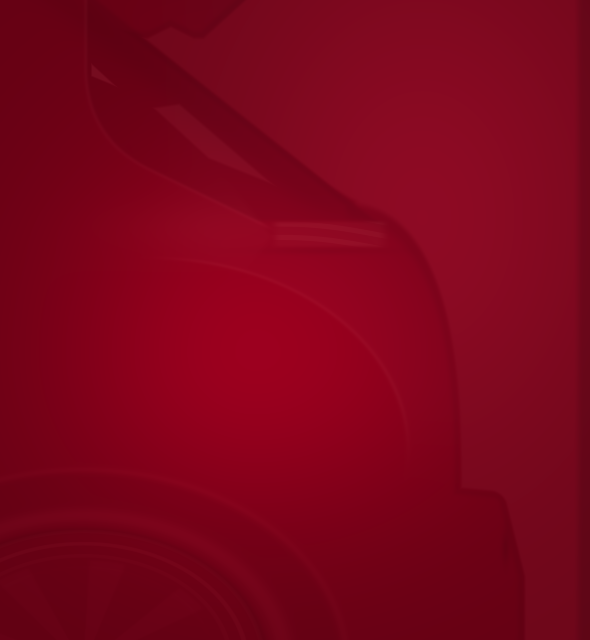
Write a WebGL 2 fragment shader that draws this background.

```glsl
#version 300 es
precision highp float;
// Dim red studio backdrop: the rear flank of a hatchback glowing against a crimson wall.
uniform vec2 u_resolution;
out vec4 outColor;

// Soft coverage of a signed distance
float fill(float d, float soft) { return 1.0 - smoothstep(-soft, soft, d); }

// Soft line around a zero distance
float ridge(float d, float width) { return exp(-d * d / (width * width)); }

// Gaussian glow
float glow(vec2 p, vec2 centre, vec2 size) {
  vec2 q = (p - centre) / size;
  return exp(-dot(q, q));
}

// Signed distance to the line a-b, positive above when b is to the right
float above(vec2 p, vec2 a, vec2 b) {
  vec2 e = normalize(b - a);
  return dot(p - a, vec2(e.y, -e.x));
}

// Approximate distance to an ellipse
float ellipse(vec2 p, vec2 centre, vec2 r) {
  return (length((p - centre) / r) - 1.0) * min(r.x, r.y);
}

float smoothUnion(float a, float b, float k) {
  float h = max(k - abs(a - b), 0.0) / k;
  return min(a, b) - h * h * k * 0.25;
}

float pillarLine(vec2 p) { return above(p, vec2(0.228, 0.061), vec2(0.521, 0.293)); }

// Outline of the car: cabin, rounded tail, bumper and roof spoiler
float carShape(vec2 p) {
  float cabin = max(pillarLine(p), p.x - 0.55);
  vec2 q = max((p - vec2(0.521, 0.762)) / vec2(0.2, 0.445) * vec2(1, -1), 0.0);
  float tail = (pow(pow(q.x, 2.6) + pow(q.y, 2.6), 1.0 / 2.6) - 1.0) * 0.2;
  tail = max(tail, 0.25 - p.y);
  float side = p.x - min(0.79 + (p.y - 0.78) * 0.25, 0.82);
  vec2 corner = vec2(side, 0.762 + 0.1 * (p.x - 0.72) - p.y) + 0.018;
  float bumper = length(max(corner, 0.0)) + min(max(corner.x, corner.y), 0.0) - 0.018;
  float spoiler = max((p.x + 1.1 * p.y - 0.384) * 0.67, p.y - 0.042 - 0.5 * abs(p.x - 0.267));
  spoiler = max(spoiler, p.y - 0.06);
  return min(min(smoothUnion(cabin, tail, 0.015), bumper), spoiler);
}

vec3 wallColour(vec2 p) {
  return mix(vec3(0.425, 0.025, 0.1), vec3(0.555, 0.04, 0.14),
             glow(p, vec2(0.66, 0.34), vec2(0.32, 0.44)));
}

vec3 carColour(vec2 p) {
  vec2 spread = vec2(p.x < 0.4 ? 0.33 : 0.39, p.y < 0.56 ? 0.36 : 0.3);
  vec3 c = mix(vec3(0.395, 0.003, 0.077), vec3(0.612, 0.0, 0.12), glow(p, vec2(0.4, 0.55), spread));

  // Dark rear glass and pillar inside a rounded trim
  float sill = above(p, vec2(0.17, 0.234), vec2(0.43, 0.36));
  float trim = -smoothUnion(p.x - 0.134, sill, 0.1);
  float glass = max(max(pillarLine(p), trim), p.y - 0.345);
  c *= 1.0 - 0.06 * fill(glass, 0.005);
  c *= 1.0 - 0.05 * ridge(pillarLine(p) + 0.03, 0.028) * fill(p.y - 0.33, 0.03);

  // Pale panes reflected in the glass
  float pane = max(above(p, vec2(0.28, 0.163), vec2(0.423, 0.286)),
                   -above(p, vec2(0.241, 0.169), vec2(0.326, 0.247)));
  pane = max(pane, max(above(p, vec2(0.241, 0.169), vec2(0.28, 0.163)),
                       -above(p, vec2(0.326, 0.247), vec2(0.423, 0.286))));
  float chip = max(above(p, vec2(0.143, 0.1), vec2(0.18, 0.134)),
                   max(-above(p, vec2(0.146, 0.12), vec2(0.18, 0.134)), 0.143 - p.x));
  c += vec3(0.04, 0.03, 0.03) * fill(pane, 0.003);
  c += vec3(0.06, 0.045, 0.045) * fill(chip, 0.002);

  // Window trim
  c += vec3(0.025, 0.018, 0.018) * ridge(trim, 0.003) * fill(p.x - 0.42, 0.015);

  // Shoulder sheen, ending in a sharp slanted edge
  float sheen = glow(p, vec2(0.33, 0.355), vec2(0.16, 0.045));
  c += vec3(0.02, 0.016, 0.014) * sheen * fill(p.x - 0.425 + 0.8 * abs(p.y - 0.37), 0.008);

  // Flat streaked reflection above the tail
  float flare = fill(abs(p.x - 0.515) - 0.085, 0.01) * fill(abs(p.y - 0.366) - 0.019, 0.004);
  float wave = sin(300.0 * (p.y - 0.08 * p.x) + 2.0 * sin(16.0 * p.x));
  c += vec3(0.035, 0.045, 0.035) * flare * (0.45 + 0.55 * smoothstep(0.1, 0.6, wave));
  c -= vec3(0.03, 0.0, 0.006) * ridge(p.y - 0.392, 0.006) * ridge(p.x - 0.5, 0.1);

  // Crease that sweeps around the flank
  float crease = ellipse(p, vec2(0.235, 0.703), vec2(0.403, 0.3));
  float sweep = smoothstep(0.2, 0.36, p.x) * (1.0 - smoothstep(0.6, 0.76, p.y));
  c += vec3(0.02, 0.03, 0.025) * sweep * ridge(crease, 0.003);
  c += vec3(0.0, 0.012, 0.012) * sweep * smoothstep(-0.002, 0.006, crease);

  // Wheel arch, tyre and rim rings
  float arch = ellipse(p, vec2(0.13, 1.04), vec2(0.404, 0.3));
  c *= 1.0 - 0.045 * fill(arch, 0.008);
  c += vec3(0.015, 0.01, 0.01) * ridge(arch - 0.006, 0.005);
  c += vec3(0.035, 0.014, 0.018) * ridge(arch + 0.065, 0.012);
  c -= vec3(0.025, 0.0, 0.006) * ridge(arch + 0.088, 0.005);
  float rings = smoothstep(0.3, 0.9, sin(arch * 330.0));
  c += vec3(0.025, 0.016, 0.016) * rings * ridge(arch + 0.11, 0.024);

  // Faint spokes
  vec2 hub = (p - vec2(0.13, 1.04)) * vec2(0.743, 1.0);
  float spokes = smoothstep(0.2, 0.6, sin(9.0 * atan(hub.x, -hub.y)));
  c += vec3(0.014, 0.006, 0.008) * spokes * fill(arch + 0.135, 0.004);

  // Tail lamp notch in the bumper
  c -= vec3(0.04, 0.0, 0.008) * glow(p, vec2(0.79, 0.855), vec2(0.006, 0.025));
  return c;
}

void main() {
  // Unit is the canvas height, measured downward from the top left
  vec2 p = vec2(gl_FragCoord.x, u_resolution.y - gl_FragCoord.y) / u_resolution.y;
  float body = carShape(p);
  vec3 colour = mix(wallColour(p), carColour(p), fill(body, 0.003));
  colour *= 1.0 - 0.05 * ridge(body + 0.006, 0.006);

  // Shaded right border
  colour *= 1.0 - 0.14 * smoothstep(0.895, 0.912, p.x);
  outColor = vec4(colour, 1.0);
}
```
